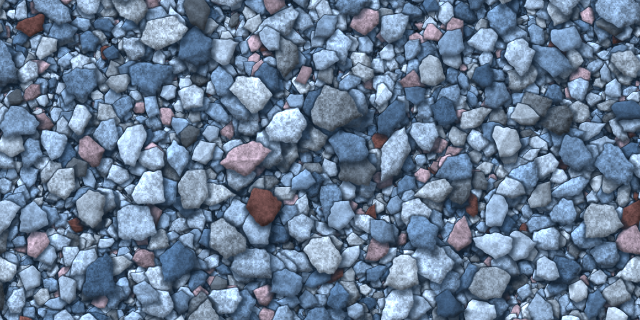
This texture is drawn by a WebGL 2 fragment shader. Its source:

```glsl
#version 300 es
precision highp float;
// Bed of crushed blue-grey gravel with a few pink and rust stones.

#define LAYERS 6
#define FINEST 0.029       // cell size of the smallest layer, canvas heights
#define GROWTH 1.32        // size ratio between layers
#define SIDES 6
#define ROUNDING 0.05
#define BEVEL 0.20
#define SHADOW_REACH 0.24
#define SHADOW_DEPTH 0.66
#define SPECKLE 0.45
#define PINK_SHARE 0.07
#define GREY_SHARE 0.24

out vec4 fragColor;
uniform vec2 u_resolution;

const float TAU = 6.2832;
const vec3 DEEP = vec3(0.23, 0.34, 0.47);
const vec3 BLUE = vec3(0.49, 0.615, 0.765);
const vec3 PALE = vec3(0.69, 0.79, 0.91);
const vec3 PINK = vec3(0.63, 0.57, 0.64);
const vec3 RUST = vec3(0.40, 0.28, 0.28);
const vec3 SOIL = vec3(0.15, 0.22, 0.30);
const vec3 GAP = vec3(0.05, 0.105, 0.165);

// Integer hash: three random values in 0..1
vec3 hash3(vec3 p) {
  uvec3 v = uvec3(ivec3(p)) * 1664525u + 1013904223u;
  v += v.yzx * v.zxy;
  v ^= v >> 16u;
  v += v.yzx * v.zxy;
  return vec3(v >> 8u) / 16777216.0;
}

float noise(vec2 p) {
  vec2 i = floor(p), f = fract(p);
  f = f * f * (3.0 - 2.0 * f);
  float a = hash3(vec3(i, 91)).x, b = hash3(vec3(i + vec2(1, 0), 91)).x;
  float c = hash3(vec3(i + vec2(0, 1), 91)).x, d = hash3(vec3(i + 1.0, 91)).x;
  return mix(mix(a, b, f.x), mix(c, d, f.x), f.y);
}

mat2 rotation(float a) {
  float c = cos(a), s = sin(a);
  return mat2(c, s, -s, c);
}

// Rounded irregular polygon: xy = outward direction, z = signed distance
vec3 stoneShape(vec2 p, vec3 id) {
  vec3 shape = vec3(0, 0, -1);
  for (int k = 0; k < SIDES; k++) {
    vec3 r = hash3(id + vec3(0, 0, 20 + k * 10));
    float a = (float(k) + 0.7 * r.x) * TAU / float(SIDES);
    vec2 n = vec2(cos(a), sin(a));
    vec3 side = vec3(n, dot(p, n) - mix(0.34, 0.55, r.y));
    float h = clamp(0.5 + 0.5 * (side.z - shape.z) / ROUNDING, 0.0, 1.0);
    shape = mix(shape, side, h);
    shape.z += ROUNDING * h * (1.0 - h);
  }
  return shape;
}

vec3 stoneColour(vec3 r, float kind) {
  float t = pow(r.x, 0.75);
  vec3 c = mix(mix(DEEP, BLUE, min(t * 2.0, 1.0)), PALE, max(t * 2.0 - 1.0, 0.0));
  float grey = dot(c, vec3(0.3, 0.5, 0.2));
  c = mix(c, grey * vec3(0.90, 1.0, 1.11), 0.85 * step(r.y, GREY_SHARE));
  c = mix(c, PINK * mix(0.8, 1.15, r.x), step(kind, PINK_SHARE));
  return mix(c, RUST, step(0.988, kind));
}

void main() {
  vec2 uv = gl_FragCoord.xy / u_resolution.y;
  float edge = max(0.003, 0.8 / u_resolution.y);
  vec2 toLight = normalize(vec2(-0.45, 0.9));

  // Surface grain shared by all stones
  float rough = noise(uv * 75.0) - 0.5;
  float grain = 0.55 * (noise(uv * 125.0) - 0.5) + 0.45 * (noise(uv * 260.0 + 7.0) - 0.5);
  float stain = noise(uv * 40.0 + 3.0) - 0.5;
  vec3 colour = SOIL * (1.0 + 1.6 * grain + 0.6 * stain);

  // Layers from fine grit up to the large stones, painted back to front
  for (int layer = 0; layer < LAYERS; layer++) {
    float level = float(layer);
    float size = FINEST * pow(GROWTH, level);
    float presence = 1.0 - 0.027 * level * level;
    mat2 turn = rotation(0.4 + 0.9 * level);
    vec2 p = turn * uv / size + 50.0;
    vec2 cell = floor(p);

    for (int n = 0; n < 9; n++) {
      vec3 id = vec3(cell + vec2(n % 3 - 1, n / 3 - 1), level * 131.0);
      vec3 place = hash3(id);
      if (place.z > presence) continue;
      vec2 q = p - id.xy - 0.5 - 0.7 * (place.xy - 0.5);
      if (dot(q, q) > 1.4) continue;

      vec3 look = hash3(id + vec3(0, 0, 3));
      vec3 form = hash3(id + vec3(0, 0, 7));
      mat2 spin = rotation(form.x * TAU);
      float stretch = mix(0.76, 1.04, form.y);
      vec2 local = spin * q * vec2(stretch, 1.0 / stretch) / mix(0.75, 1.1, form.z);
      vec2 light = spin * turn * toLight;
      vec3 shape = stoneShape(local, id);
      float d = shape.z + 0.06 * rough;
      float facing = dot(shape.xy, light);

      // Contact shadow, longer away from the light
      float reach = SHADOW_REACH * (0.75 - 0.45 * facing);
      colour = mix(colour, GAP, SHADOW_DEPTH * (1.0 - smoothstep(0.0, reach, d)));

      // Bevelled rim, one broken facet and mineral speckle
      float rim = 1.0 - smoothstep(0.0, BEVEL, -d);
      vec2 split = rotation(look.z * TAU) * vec2(1, 0);
      float facet = smoothstep(-0.05, 0.05, dot(local, split) - 0.12 + 0.08 * rough);
      float shade = 1.03 + rim * (0.28 * facing - 0.16);
      shade += 0.24 * facet * dot(split, light);
      shade *= 1.0 + SPECKLE * mix(0.6, 1.5, form.z) * grain + 0.22 * stain;
      vec3 stone = stoneColour(look, hash3(id + vec3(0, 0, 13)).y) * shade;
      colour = mix(colour, stone, 1.0 - smoothstep(-edge, edge, d * size));
    }
  }
  fragColor = vec4(clamp(colour, 0.0, 1.0), 1.0);
}
```
